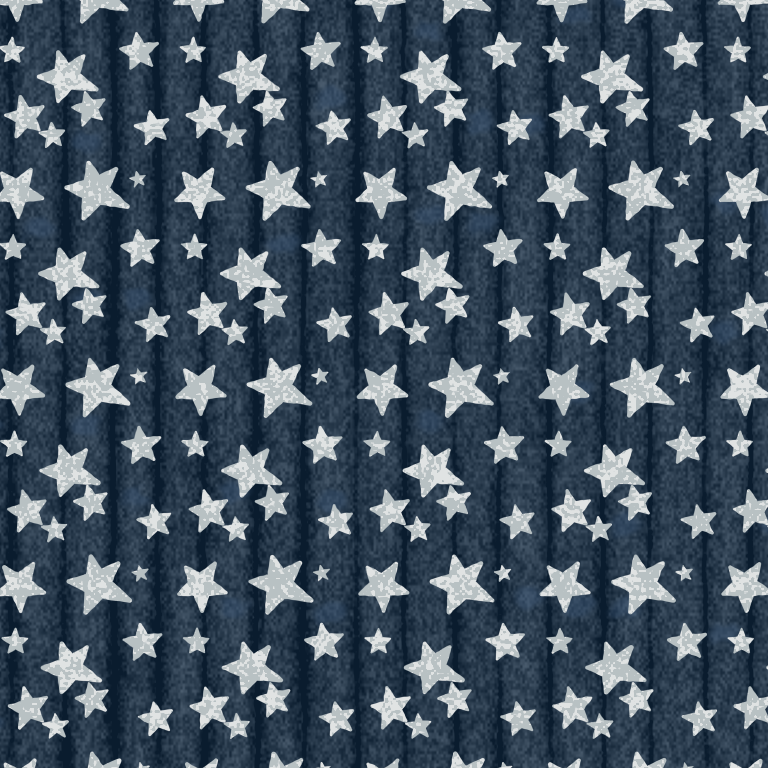
A WebGL 2 fragment shader for this pattern:

```glsl
#version 300 es
precision highp float;
// Speckled pale stars in a repeating cluster over dark navy wooden planks.

uniform vec2 u_resolution;
out vec4 fragColor;

const vec3 WOOD_DARK = vec3(0.04, 0.11, 0.18);
const vec3 WOOD_MID = vec3(0.16, 0.23, 0.30);
const vec3 WOOD_LIGHT = vec3(0.29, 0.36, 0.43);
const vec3 WORN_BLUE = vec3(0.23, 0.33, 0.45);
const vec3 STAR_GREY = vec3(0.72, 0.755, 0.765);
const vec3 STAR_PALE = vec3(0.88, 0.89, 0.89);

const vec2 TILE = vec2(0.2363, 0.2565);  // size of one repeat
const float SHEAR = 0.006;               // slight lean of the columns
const float PLANK_WIDTH = 0.064;
const float PLANK_PHASE = 0.3;
const float NOTCH = 0.42;                // inner radius of a star
const float TIP = 0.93;                  // outer radius before rounding
const float ROUNDING = 0.07;
const int PULLED_STARS = 2;              // the first stars lean to the right
const int STAR_COUNT = 10;

// Centre x, centre y, radius, angle of the top tip
const vec4 STARS[STAR_COUNT] = vec4[](
  vec4(0.561, 0.387, 0.0382, 1.88), vec4(0.598, 0.496, 0.0405, 1.80),
  vec4(0.496, 0.494, 0.0345, 2.25), vec4(0.4175, 0.510, 0.0113, 1.75),
  vec4(0.420, 0.419, 0.0270, 1.70), vec4(0.491, 0.420, 0.0182, 1.57),
  vec4(0.591, 0.602, 0.0240, 1.81), vec4(0.438, 0.577, 0.0240, 1.77),
  vec4(0.507, 0.591, 0.0285, 1.78), vec4(0.543, 0.567, 0.0185, 1.66));

float hash(vec2 p) {
  return fract(sin(dot(p, vec2(127.1, 311.7))) * 43758.5453);
}

float noise(vec2 p) {
  vec2 i = floor(p), f = fract(p);
  f = f * f * (3.0 - 2.0 * f);
  return mix(mix(hash(i), hash(i + vec2(1, 0)), f.x),
             mix(hash(i + vec2(0, 1)), hash(i + vec2(1, 1)), f.x), f.y);
}

// Corner j of a unit star: even corners are tips, odd ones notches
vec2 starCorner(int j, float angle, float pull, float seed) {
  float k = float(j % 10);
  float bend = clamp(1.5 - 0.5 * abs(k - 3.0), 0.0, 1.0);
  float a = angle - k * 0.6283 + 0.24 * pull * bend;
  float r = j % 2 == 0 ? TIP : NOTCH;
  r *= 1.0 + 0.14 * (hash(vec2(k, seed)) - 0.5);
  if (k == 4.0) r *= 1.0 + 0.2 * pull;
  return r * vec2(cos(a), sin(a));
}

// Signed distance to a rounded, slightly uneven unit star
float starDistance(vec2 p, float angle, float pull, float seed) {
  vec2 a = starCorner(9, angle, pull, seed);
  float d = 1e3, side = 1.0;
  for (int j = 0; j < 10; j++) {
    vec2 b = starCorner(j, angle, pull, seed);
    vec2 e = a - b, w = p - b;
    vec2 q = w - e * clamp(dot(w, e) / dot(e, e), 0.0, 1.0);
    d = min(d, dot(q, q));
    bvec3 c = bvec3(p.y >= b.y, p.y < a.y, e.x * w.y > e.y * w.x);
    if (all(c) || !any(c)) side = -side;
    a = b;
  }
  return side * sqrt(d) - ROUNDING;
}

vec3 woodColor(vec2 p) {
  // Grain: fine speckle, short fibres, broad stains
  float tone = 0.56 + 0.55 * (noise(p * vec2(330.0, 250.0)) - 0.5)
    + 0.30 * (noise(p * vec2(190.0, 90.0) + 7.0) - 0.5)
    + 0.22 * (noise(p * vec2(45.0, 9.0) + 3.0) - 0.5);

  // Seams: a thin ragged line inside a soft shadow
  float q = (p.x + 0.006 * noise(vec2(p.y * 4.0, 1.0))) / PLANK_WIDTH - PLANK_PHASE;
  float id = floor(q + 0.5);
  float d = (q - id - 0.2 * (hash(vec2(id, 4.0)) - 0.5)) * PLANK_WIDTH;
  d += 0.0025 * (noise(vec2(p.y * 60.0, id)) - 0.5);
  float streak = noise(vec2(p.y * 7.0, id * 5.0));
  float shadow = exp(-d * d / 0.00014) * mix(0.5, 0.25, p.x) * (0.5 + streak);
  float line = 1.0 - smoothstep(0.001, 0.0042, abs(d));
  tone = clamp(tone - shadow - 0.4 * line * (0.5 + streak), 0.0, 1.0);
  vec3 color = tone < 0.5 ? mix(WOOD_DARK, WOOD_MID, tone * 2.0)
                          : mix(WOOD_MID, WOOD_LIGHT, tone * 2.0 - 1.0);

  // Worn blue patches scattered on some planks
  vec2 cell = vec2(q, p.y / 0.13);
  vec2 n = floor(cell);
  vec2 off = (fract(cell) - 0.5) * vec2(PLANK_WIDTH, 0.13);
  off.y -= 0.07 * (hash(n + 9.0) - 0.5);
  off += 0.012 * (noise(p * 70.0) - 0.5);
  float patchMask = 1.0 - smoothstep(0.4, 1.1, length(off / vec2(0.025, 0.017)));
  return mix(color, WORN_BLUE, 0.45 * patchMask * step(0.72, hash(n)));
}

void main() {
  float scale = min(u_resolution.x, u_resolution.y);
  vec2 p = gl_FragCoord.xy / scale;
  float pixel = 1.0 / scale;
  vec3 color = woodColor(p);
  float speckle = 0.7 * noise(p * 300.0) + 0.3 * noise(p * 110.0 + 5.0);

  vec2 s = vec2(p.x + SHEAR * (p.y - 0.5), p.y);
  for (int i = 0; i < STAR_COUNT; i++) {
    vec4 star = STARS[i];
    vec2 d = s - star.xy;
    vec2 tile = floor(d / TILE + 0.5);
    d -= tile * TILE;
    if (length(d) > 1.5 * star.z) continue;
    float pull = i < PULLED_STARS ? 1.0 : 0.0;
    float dist = star.z * starDistance(d / star.z, star.w, pull, float(i));
    dist += 0.0012 * (noise(p * 160.0) - 0.5);

    // Glitter amount differs from star to star
    float wear = 0.47 + 0.16 * hash(tile + float(i) * 3.7) + 0.2 * (noise(p * 45.0) - 0.5);
    vec3 paint = mix(STAR_GREY, STAR_PALE, smoothstep(-0.05, 0.05, speckle - wear));
    color = mix(color, paint, 1.0 - smoothstep(-0.7 * pixel, 0.7 * pixel, dist));
  }
  fragColor = vec4(color, 1.0);
}
```
